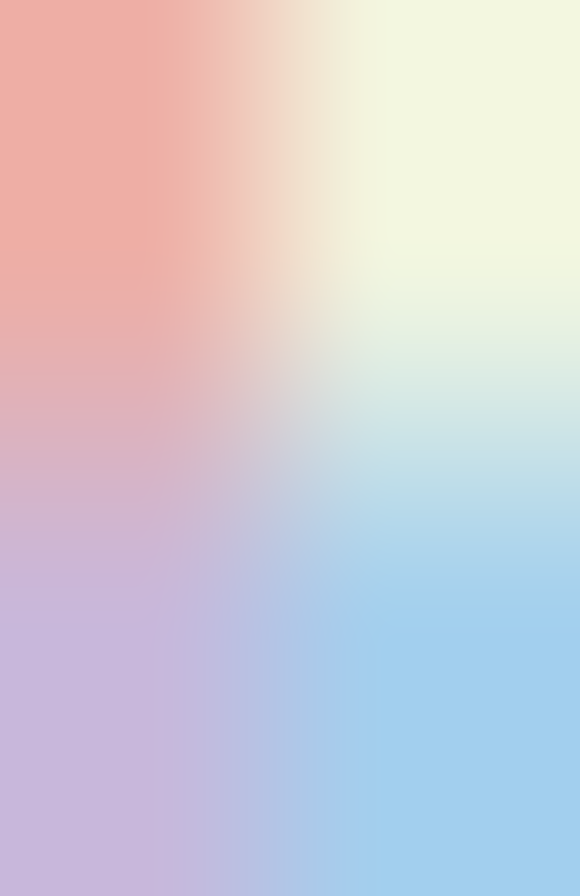
Write a WebGL 1 fragment shader that draws this background.

```glsl
precision mediump float;

uniform vec2 u_resolution;

// Corner colours
const vec3 CORAL = vec3(0.933, 0.682, 0.647);
const vec3 CREAM = vec3(0.953, 0.969, 0.878);
const vec3 LILAC = vec3(0.784, 0.718, 0.859);
const vec3 SKY = vec3(0.635, 0.812, 0.933);

// Start and end of the blends, as fractions of the canvas
const vec2 BLEND_START = vec2(0.23, 0.27);
const vec2 BLEND_END = vec2(0.69, 0.75);

void main() {
  vec2 uv = gl_FragCoord.xy / u_resolution;

  // Flat corners joined by a soft cross-shaped transition
  vec2 blend = smoothstep(BLEND_START, BLEND_END, uv);
  vec3 bottomColor = mix(LILAC, SKY, blend.x);
  vec3 topColor = mix(CORAL, CREAM, blend.x);

  gl_FragColor = vec4(mix(bottomColor, topColor, blend.y), 1.0);
}
```
